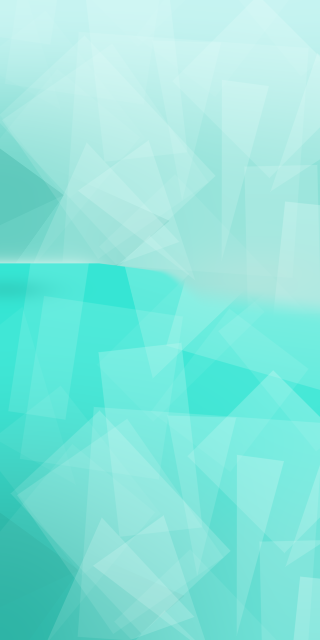
A Shadertoy shader for this background:

```glsl
// Two teal gradient panels, split by a seam that is crisp on the left and misty
// on the right. Both carry the same scatter of translucent tilted shards over
// two large sheets, plus darker fans that open to the left from a point.

float hash(float n) {
    return fract(sin(n * 127.1) * 43758.5453);
}

// Coverage of one shard: a tilted rectangle, or a wedge when taper is 1
float shard(vec2 q, vec2 halfSize, float angle, float taper, float aa) {
    float c = cos(angle), s = sin(angle);
    vec2 l = vec2(c * q.x + s * q.y, c * q.y - s * q.x);
    float along = clamp(0.5 + 0.5 * l.y / halfSize.y, 0.0, 1.0);
    float width = halfSize.x * mix(1.0, along, taper);
    float d = max(abs(l.x) - width, abs(l.y) - halfSize.y);
    return smoothstep(aa, -aa, d) * mix(0.6, 1.0, along);
}

// Coverage of a fan left of its apex, between two slopes
float fan(vec2 q, vec2 apex, float low, float high, float aa) {
    float run = apex.x - q.x;
    float rise = q.y - apex.y;
    float d = max(low * run - rise, rise - high * run);
    return smoothstep(aa, -aa, d) * smoothstep(-aa, aa, run);
}

// Lays the fans, sheets and shards over a panel's base colour
vec3 panel(vec2 q, vec3 base, float aa) {
    vec3 col = base;
    vec3 pale = vec3(0.91, 0.99, 0.98);

    // Dark fans
    vec3 shade = vec3(0.16, 0.66, 0.60);
    col = mix(col, shade, 0.32 * fan(q, vec2(0.20, 0.39), -0.47, 0.73, aa));
    col = mix(col, shade, 0.18 * fan(q, vec2(0.20, 0.39), -1.40, -0.47, aa));
    col = mix(col, shade, 0.30 * fan(q, vec2(0.53, 0.31), -0.85, 0.45, aa)
                          * smoothstep(0.15, 0.50, q.x));

    // Two large sheets: one nearly upright, one on its corner
    col = mix(col, pale, 0.17 * shard(q - vec2(0.58, 0.516), vec2(0.36), -0.07, 0.0, aa));
    col = mix(col, pale, 0.20 * shard(q - vec2(0.33, 0.54), vec2(0.30, 0.19), -0.82, 0.0, aa));

    // Pale shards, spread evenly in height and by the golden ratio across
    for (float i = 0.0; i < 20.0; i++) {
        vec2 centre = vec2(fract(i * 0.618 + 0.35) * 1.05 + 0.02,
                           (i + hash(i + 3.7)) / 20.0 * 1.2);
        vec2 halfSize = vec2(mix(0.07, 0.22, hash(i + 11.3)),
                             mix(0.16, 0.36, hash(i + 23.9)));
        float angle = (mod(i, 3.0) - 1.0) * 0.68 + (hash(i + 37.1) - 0.5) * 0.3;
        float taper = step(0.7, hash(i + 51.7));
        float alpha = mix(0.08, 0.25, hash(i + 67.3)) * mix(0.75, 1.25, centre.x);
        float cover = shard(q - centre, halfSize, angle, taper, aa);
        col = mix(col, pale, alpha * cover);
    }
    return col;
}

void mainImage(out vec4 fragColor, in vec2 fragCoord) {
    // x runs 0 to 1, y runs 0 to 2
    vec2 p = fragCoord / iResolution.xy * vec2(1.0, 2.0);
    float aa = 0.7 / iResolution.x;

    // Upper panel: near white at the top, greyer teal towards the left
    vec3 upper = mix(vec3(0.42, 0.83, 0.78), vec3(0.55, 0.88, 0.84),
                     smoothstep(0.0, 0.75, p.x));
    upper = mix(upper, vec3(0.76, 0.95, 0.94), smoothstep(1.4, 2.0, p.y));
    upper = panel(p - vec2(0.0, 1.0), upper, aa);

    // Lower panel: vivid turquoise, deeper in the bottom left corner
    float corner = smoothstep(0.95, 0.0, p.y) * smoothstep(0.95, 0.0, p.x);
    vec3 lower = mix(vec3(0.21, 0.90, 0.83), vec3(0.34, 0.86, 0.81),
                     smoothstep(0.75, 0.2, p.y));
    lower = mix(lower, vec3(0.14, 0.70, 0.64), corner);
    lower = panel(p - vec2(0.047, -0.172), lower, aa);

    // Hanging wedge and broad slanted sheet below the seam
    vec3 mint = vec3(0.80, 0.97, 0.94);
    lower = mix(lower, mint, 0.32 * shard(p - vec2(0.53, 1.00), vec2(0.22, 0.19), -0.28, 1.0, aa));
    lower = mix(lower, mint, 0.40 * shard(p - vec2(0.91, 0.974), vec2(0.36, 0.16), -0.28, 0.0, aa));

    // Soft smudge below the seam on the left
    vec2 smudge = (p - vec2(0.02, 1.095)) / vec2(0.13, 0.035);
    lower = mix(lower, vec3(0.18, 0.76, 0.70), 0.5 * exp(-dot(smudge, smudge)));

    // Seam: level at first, then sloping and dissolving into mist
    float seam = 1.177 - 0.13 * max(p.x - 0.31, 0.0)
                       - 0.06 * smoothstep(0.50, 0.64, p.x);
    float blur = aa + 0.045 * smoothstep(0.45, 0.66, p.x);
    float above = p.y - seam;

    // Pale glow along the crisp part, warm haze over the misty part
    float glow = exp(-max(above, 0.0) / 0.02) * smoothstep(0.38, 0.22, p.x);
    upper = mix(upper, vec3(0.80, 0.95, 0.92), 0.75 * glow);
    vec2 haze = (p - vec2(0.80, 1.13)) / vec2(0.26, 0.10);
    upper = mix(upper, vec3(0.76, 0.90, 0.87), 0.45 * exp(-dot(haze, haze)));

    vec3 col = mix(lower, upper, smoothstep(-blur, blur, above));
    fragColor = vec4(col, 1.0);
}
```
